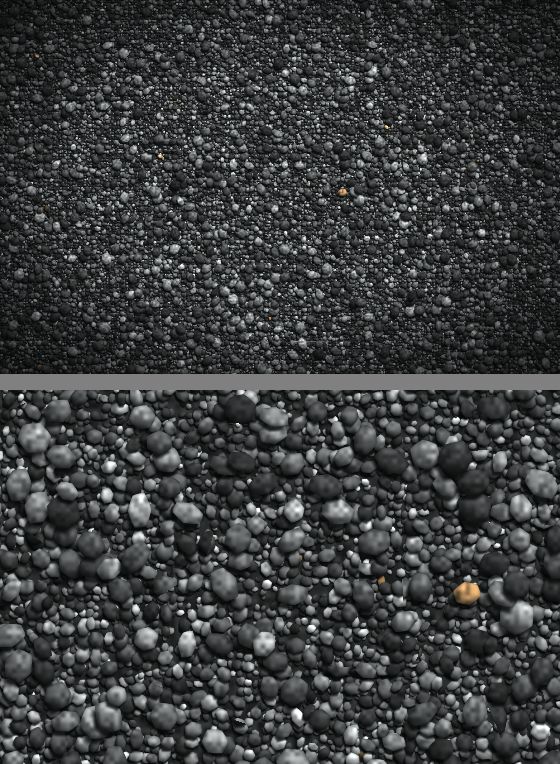
Top: the whole. Bottom: its middle third, enlarged.
Give the GLSL for this texture, as a WebGL 2 fragment shader.

```glsl
#version 300 es
precision highp float;
// Dark asphalt: angular stones scattered in layers from fine grit to coarse
// gravel. Every stone drops a shadow on what lies below, then is lit from
// the upper right; a soft vignette darkens the corners.
uniform vec2 u_resolution;
out vec4 fragColor;

const vec2 LIGHT = vec2(0.42, 0.91);

vec4 hash4(vec2 p) {
  vec4 h = fract(p.xyxy * vec4(0.1031, 0.1030, 0.0973, 0.1099));
  h += dot(h, h.wzxy + 33.33);
  return fract((h.xxyz + h.yzzw) * h.zywx);
}

float valueNoise(vec2 p) {
  vec2 i = floor(p), f = fract(p);
  f = f * f * (3.0 - 2.0 * f);
  float low = mix(hash4(i).x, hash4(i + vec2(1, 0)).x, f.x);
  float high = mix(hash4(i + vec2(0, 1)).x, hash4(i + vec2(1, 1)).x, f.x);
  return mix(low, high, f.y);
}

// Normalised distance to a rounded, skewed hexagon: 1 lies on the outline.
float stoneDistance(vec2 d, float angle, float stretch, float skew) {
  float c = cos(angle), s = sin(angle);
  vec2 q = mat2(c, -s, s, c) * d;
  q.y *= stretch;
  float facets = max(abs(q.x + skew * q.y), abs(0.5 * q.x) + abs(0.87 * q.y));
  return mix(length(q), facets, 0.7);
}

// Paints one layer of jittered stones over the ground colour.
vec3 scatterStones(vec3 ground, vec2 p, float cells, float density, float seed) {
  vec2 g = p * cells;
  float pixel = cells / u_resolution.y;
  float grain = 0.62 + 0.76 * valueNoise(p * 230.0 + seed);
  for (int j = -1; j <= 1; j++) {
    for (int i = -1; i <= 1; i++) {
      vec2 id = floor(g) + vec2(i, j);
      vec4 place = hash4(id + seed);
      vec4 look = hash4(id + seed + 57.37);
      if (place.z > density) continue;

      float radius = mix(0.34, 0.68, look.x);
      float angle = 6.283 * place.w;
      float stretch = 1.0 + 0.6 * look.y;
      float skew = 0.5 * (look.z - 0.5);
      vec2 d = (g - id - 0.2 - 0.6 * place.xy) / radius;

      // Cast shadow
      float shade = stoneDistance(d + 0.38 * LIGHT, angle, stretch, skew);
      ground *= 1.0 - 0.82 * (1.0 - smoothstep(0.75, 1.2, shade));

      // Lit stone with a darker rim and its own tilt
      float edge = stoneDistance(d, angle, stretch, skew);
      float soft = 0.6 * pixel / radius;
      float cover = 1.0 - smoothstep(1.0 - soft, 1.0 + soft, edge);
      float lit = dot(d, LIGHT) + 0.7 * (look.z - 0.5);
      float tone = mix(0.22, 0.82, pow(look.w, 1.25));
      tone *= clamp(0.78 + 0.5 * lit, 0.12, 1.35);
      tone *= 1.0 - 0.42 * min(pow(edge, 4.0), 1.0);
      vec3 tint = vec3(0.985, 1.0, 1.005);
      if (fract(place.z * 91.7 + look.y * 37.3) < 0.0014) tint = vec3(1.5, 1.15, 0.75);
      ground = mix(ground, tone * grain * tint, cover);
    }
  }
  return ground;
}

void main() {
  vec2 uv = gl_FragCoord.xy / u_resolution;
  vec2 p = gl_FragCoord.xy / u_resolution.y;

  // Slow drift between gritty and gravelly patches
  float patches = 0.65 * valueNoise(p * 4.0 + 3.0) + 0.35 * valueNoise(p * 11.0 + 9.0);
  float coarse = clamp(patches + 0.2 * (0.5 - uv.y), 0.0, 1.0);

  // Binder, grit, chips, gravel
  vec3 color = vec3(0.05 + 0.16 * valueNoise(p * 190.0));
  color = scatterStones(color, p, 134.0, 0.88, 11.13);
  color = scatterStones(color, p, 78.0, 0.45 + 0.45 * coarse, 23.71);
  color = scatterStones(color, p, 44.0, 0.05 + 0.55 * coarse, 41.29);

  // Vignette and a faint cool lift in the blacks
  float corner = 1.414 * length(uv - 0.5);
  color *= mix(1.0, 0.3, smoothstep(0.35, 1.05, corner));
  color = color * 0.98 + vec3(0.017, 0.022, 0.023);
  fragColor = vec4(color, 1.0);
}
```
